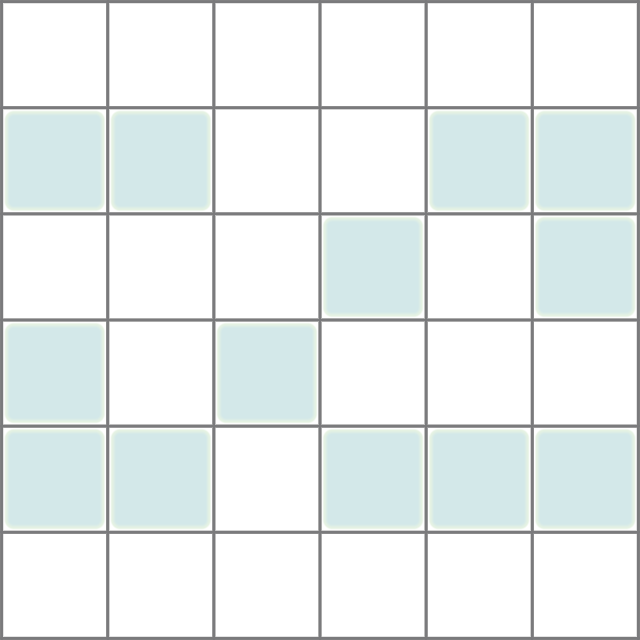
This pattern is drawn by a three.js fragment shader. Its source:

```glsl
// A six by six ruled grid on white, with some cells holding soft rounded tiles.
// Bit masks pick the filled cells; a rounded box distance shapes each tile,
// its pale green rim and its fade to white. Grey rules are drawn on top.

varying vec2 vUv;

const float CELLS = 6.0;
const float MARGIN = 0.0026;        // centre of the outer rule from the edge
const float RULE_HALF = 0.0025;
const float RULE_SOFT = 0.0009;
const float TILE_HALF = 0.0778;
const float TILE_RADIUS = 0.014;
const float TILE_SOFT = 0.0018;
const float RIM_WIDTH = 0.0085;

const vec3 PAPER = vec3(1.0);
const vec3 TILE = vec3(0.827, 0.910, 0.914);
const vec3 RIM = vec3(0.900, 0.950, 0.890);
const vec3 RULE = vec3(0.480, 0.480, 0.485);

// Filled columns of a row, lowest bit at the left, rows counted upwards.
float rowMask(float row) {
  if (row < 0.5) return 0.0;
  if (row < 1.5) return 59.0;
  if (row < 2.5) return 5.0;
  if (row < 3.5) return 40.0;
  if (row < 4.5) return 51.0;
  return 0.0;
}

float isFilled(vec2 cell) {
  float shifted = floor(rowMask(cell.y) / exp2(cell.x) + 0.001);
  return step(0.5, mod(shifted, 2.0));
}

float roundedBox(vec2 p, float halfSize, float radius) {
  vec2 q = abs(p) - halfSize + radius;
  return length(max(q, 0.0)) + min(max(q.x, q.y), 0.0) - radius;
}

void main() {
  // Cell index and position relative to the cell centre, in canvas units.
  float pitch = (1.0 - 2.0 * MARGIN) / CELLS;
  vec2 grid = (vUv - MARGIN) / pitch;
  vec2 cell = clamp(floor(grid), 0.0, CELLS - 1.0);
  vec2 local = (grid - cell - 0.5) * pitch;

  // Tile with a pale rim that melts into the paper.
  float d = roundedBox(local, TILE_HALF, TILE_RADIUS);
  vec3 tile = mix(TILE, RIM, smoothstep(-RIM_WIDTH, -0.001, d));
  float cover = 1.0 - smoothstep(-TILE_SOFT, TILE_SOFT, d);
  vec3 color = mix(PAPER, tile, cover * isFilled(cell));

  // Rules along the cell borders.
  vec2 toRule = abs(abs(local) - 0.5 * pitch);
  float ruleDist = min(toRule.x, toRule.y) - RULE_HALF;
  float rule = 1.0 - smoothstep(-RULE_SOFT, RULE_SOFT, ruleDist);
  color = mix(color, RULE, rule);

  gl_FragColor = vec4(color, 1.0);
}
```
